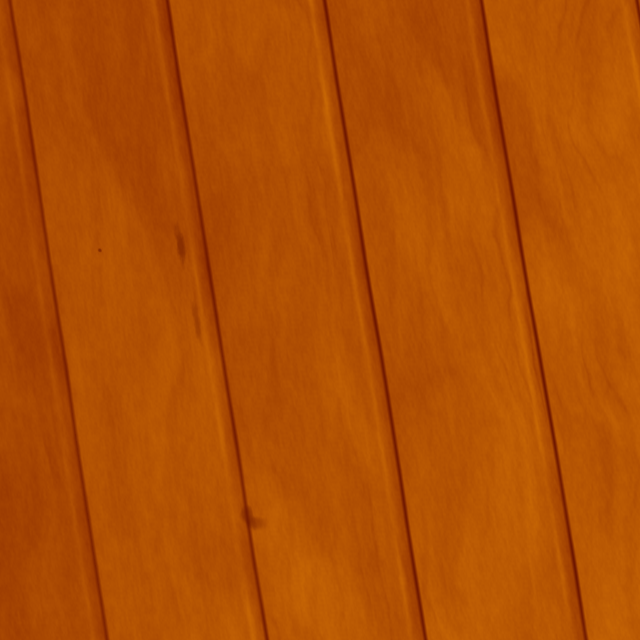
Reproduce this texture procedurally as a Shadertoy shader.

```glsl
// Slanted varnished wood boards with dark seams, bevels, soft grain and a few knots.

// Layout: seam position and board pitch at the bottom and top edges
const vec2 SEAM_START = vec2(0.166, 0.0155);
const vec2 BOARD_PITCH = vec2(0.250, 0.245);
const float SEAM_HALF_WIDTH = 0.0028;
const float BEVEL_WIDTH = 0.022;

// Colours
const vec3 WOOD_DARK = vec3(0.61, 0.23, 0.006);
const vec3 WOOD_LIGHT = vec3(0.80, 0.42, 0.018);
const vec3 SEAM_COLOR = vec3(0.41, 0.07, 0.0);
const vec3 STAIN_COLOR = vec3(0.47, 0.13, 0.0);

// Strength of each layer of variation
const float BLOTCH = 0.65;
const float STREAK = 0.30;
const float FIBER = 0.22;
const float BOARD_VARIATION = 0.08;

// Blemishes: centre (xy) and half size (zw)
const int MARK_COUNT = 5;
const vec4 MARKS[MARK_COUNT] = vec4[](
    vec4(0.156, 0.609, 0.004, 0.004),
    vec4(0.283, 0.616, 0.008, 0.036),
    vec4(0.308, 0.495, 0.006, 0.034),
    vec4(0.387, 0.190, 0.012, 0.020),
    vec4(0.400, 0.184, 0.018, 0.012));
const float MARK_STRENGTH[MARK_COUNT] = float[](0.8, 0.65, 0.4, 0.55, 0.35);

float hash(vec2 p) {
    return fract(sin(dot(p, vec2(127.1, 311.7))) * 43758.5453);
}

float noise(vec2 p) {
    vec2 cell = floor(p), f = fract(p);
    f = f * f * (3.0 - 2.0 * f);
    return mix(mix(hash(cell), hash(cell + vec2(1, 0)), f.x),
               mix(hash(cell + vec2(0, 1)), hash(cell + vec2(1, 1)), f.x), f.y);
}

float fbm(vec2 p) {
    float sum = 0.0, amp = 0.5;
    for (int i = 0; i < 4; i++) {
        sum += amp * noise(p);
        p = p * 2.03 + 17.3;
        amp *= 0.5;
    }
    return sum / 0.9375;
}

// Wood brightness; p.x runs across the board, p.y along it
float woodTone(vec2 p, vec2 uv, float boardId) {
    vec2 q = p + vec2(boardId * 3.7, boardId * 5.3);
    float warp = fbm(q * vec2(9.0, 4.0));
    float blotch = fbm(q * vec2(11.0, 5.0) + warp * 1.5);
    float streak = fbm(vec2(q.x * 55.0 + warp * 5.0, q.y * 4.0));
    float fiber = noise(q * vec2(260.0, 75.0)) * 0.6 + noise(q * vec2(420.0, 260.0)) * 0.4;

    // Sparse wavy figure lines, strongest towards the right
    float phase = q.x * 24.0 + warp * 3.5;
    float figure = pow(0.5 + 0.5 * sin(6.2832 * phase), 10.0);
    figure *= smoothstep(0.45, 0.7, fbm(q * vec2(7.0, 3.0) + 41.0)) * smoothstep(0.1, 1.0, uv.x);

    float light = 0.46 + 0.36 * (uv.x - 0.5) + 0.14 * (0.5 - uv.y);
    return light + BLOTCH * (blotch - 0.5) + STREAK * (streak - 0.5)
         + FIBER * (fiber - 0.5) - 0.18 * figure
         + BOARD_VARIATION * (hash(vec2(boardId, 4.0)) - 0.5);
}

void mainImage(out vec4 fragColor, in vec2 fragCoord) {
    vec2 uv = fragCoord / iResolution.xy;
    float pixel = 1.0 / min(iResolution.x, iResolution.y);

    // Board coordinates and signed distance to the nearest seam
    float pitch = mix(BOARD_PITCH.x, BOARD_PITCH.y, uv.y);
    float board = (uv.x - mix(SEAM_START.x, SEAM_START.y, uv.y)) / pitch;
    float seamId = floor(board + 0.5);
    float wobble = 0.003 * (noise(vec2(uv.y * 7.0, seamId * 9.0)) - 0.5);
    float d = (board - seamId) * pitch + wobble;
    float boardId = seamId + step(0.0, d);

    float tone = woodTone(vec2(board * pitch, uv.y), uv, boardId);

    // Worn bevel on the left of each seam: pale ridge, then a shaded slope
    float wear = fbm(vec2(uv.y * 9.0, seamId * 5.0));
    float ridge = exp(-pow((d + BEVEL_WIDTH) / 0.004, 2.0));
    float slope = smoothstep(-BEVEL_WIDTH, -0.004, d) * (1.0 - smoothstep(-0.001, 0.006, d));
    tone += 0.36 * ridge * wear - slope * (0.15 + 0.3 * wear);
    vec3 color = mix(WOOD_DARK, WOOD_LIGHT, clamp(tone, -0.3, 1.15));

    // Stains and knots with ragged edges, leaning with the boards
    for (int i = 0; i < MARK_COUNT; i++) {
        vec2 p = uv - MARKS[i].xy;
        p.x += 0.155 * p.y;
        float r = length(p / MARKS[i].zw) + 0.9 * (fbm(uv * vec2(110.0, 50.0)) - 0.5);
        color = mix(color, STAIN_COLOR, MARK_STRENGTH[i] * (1.0 - smoothstep(0.25, 1.1, r)));
    }

    // Dark seam, softer on the left and deeper on the right
    float depth = clamp(0.65 + 0.11 * seamId, 0.6, 0.92) * mix(0.8, 1.1, wear);
    float seam = 1.0 - smoothstep(SEAM_HALF_WIDTH - 0.0016 - pixel, SEAM_HALF_WIDTH + 0.0012 + pixel, abs(d));
    color = mix(color, SEAM_COLOR, depth * seam);

    fragColor = vec4(clamp(color, 0.0, 1.0), 1.0);
}
```
